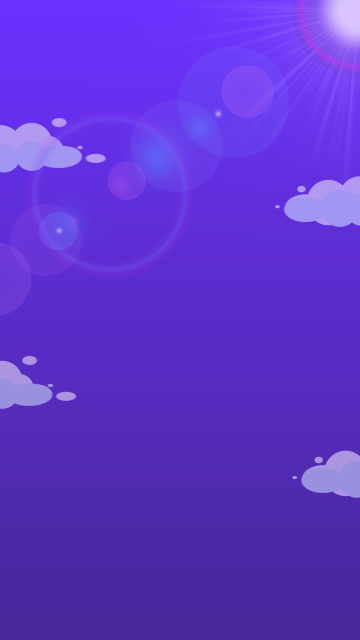
A WebGL 2 fragment shader for this background:

```glsl
#version 300 es
precision highp float;
uniform vec2 u_resolution;
out vec4 fragColor;

// Lengths are percent of the canvas height
const vec3 SKY_TOP = vec3(0.42, 0.19, 1.0);
const vec3 SKY_MID = vec3(0.355, 0.175, 0.80);
const vec3 SKY_LOW = vec3(0.285, 0.155, 0.61);
const vec3 CLOUD_BACK = vec3(0.70, 0.60, 0.95);
const vec3 CLOUD_FRONT = vec3(0.63, 0.59, 0.95);
const vec3 CLOUD_BACK_DIM = vec3(0.67, 0.58, 0.88);
const vec3 CLOUD_FRONT_DIM = vec3(0.60, 0.57, 0.87);
const vec3 BLUE = vec3(0.36, 0.50, 1.0);
const vec3 PINK = vec3(0.80, 0.40, 0.95);
const vec3 MAGENTA = vec3(0.72, 0.18, 0.90);
const vec3 SUN_WHITE = vec3(0.85, 0.77, 1.0);
const vec3 RAY_TINT = vec3(0.68, 0.50, 1.0);
const vec2 SUN = vec2(56.0, 98.4);
const vec2 HALO = vec2(17.2, 69.7);
const float HALO_RADIUS = 11.8;
const int RAY_COUNT = 34;

// Cloud lobes: offset and radii; the last three are the front layer
const int LOBES = 10;
const int FRONT_START = 7;
const vec4 LEFT_CLOUD[LOBES] = vec4[LOBES](
  vec4(-4.95, 1.2, 3.6, 3.6), vec4(0.0, 1.95, 3.2, 3.2),
  vec4(2.6, 0.9, 2.3, 2.2), vec4(5.4, 0.05, 2.3, 1.4),
  vec4(4.3, 5.2, 1.15, 0.7), vec4(7.55, 1.3, 0.42, 0.25),
  vec4(10.0, -0.4, 1.55, 0.7), vec4(-4.4, -0.4, 2.5, 2.2),
  vec4(0.0, 0.0, 2.5, 2.35), vec4(4.2, -0.15, 3.65, 1.75));
const vec4 RIGHT_CLOUD[LOBES] = vec4[LOBES](
  vec4(-5.2, 0.25, 3.3, 1.95), vec4(-1.8, 0.9, 3.4, 3.55),
  vec4(3.1, 1.7, 3.2, 3.3), vec4(0.6, 0.8, 2.6, 2.4),
  vec4(-3.6, -0.2, 2.5, 1.6), vec4(-6.0, 3.0, 0.65, 0.5),
  vec4(-9.75, 0.25, 0.35, 0.25), vec4(-5.35, -0.2, 3.35, 1.95),
  vec4(0.0, 0.0, 2.9, 2.9), vec4(3.3, -0.1, 2.4, 2.6));

// Lens orbs: centre, radius, opacity; and how pink each one is
const int ORBS = 7;
const vec4 ORB[ORBS] = vec4[ORBS](
  vec4(36.5, 84.0, 8.7, 0.17), vec4(38.7, 85.7, 4.1, 0.24),
  vec4(27.6, 77.2, 7.2, 0.15), vec4(19.8, 71.75, 3.0, 0.20),
  vec4(7.2, 62.5, 5.6, 0.13), vec4(9.1, 63.9, 3.0, 0.30),
  vec4(-0.9, 56.4, 5.8, 0.20));
const float ORB_PINK[ORBS] = float[ORBS](0.1, 0.9, 0.4, 1.0, 0.9, 0.1, 0.8);

float hash(float n) { return fract(sin(n * 91.7) * 4758.5); }

float glow(vec2 p, vec2 centre, float radius) {
  vec2 d = (p - centre) / radius;
  return exp(-3.0 * dot(d, d));
}

float band(float d, float width) { return exp(-d * d / (width * width)); }

float ellipse(vec2 p, vec2 radii, float px) {
  float d = (length(p / radii) - 1.0) * min(radii.x, radii.y);
  return smoothstep(px, -px, d);
}

vec3 drawCloud(vec3 col, vec2 p, vec4 lobes[LOBES], vec3 back, vec3 front, float px) {
  float backCover = 0.0, frontCover = 0.0;
  for (int i = 0; i < LOBES; i++) {
    float cover = ellipse(p - lobes[i].xy, lobes[i].zw, px);
    if (i < FRONT_START) backCover = max(backCover, cover);
    else frontCover = max(frontCover, cover);
  }
  col = mix(col, back, backCover);
  return mix(col, front, frontCover);
}

// Tapered beams fanning down and left from the sun
float sunRays(vec2 q) {
  float radius = length(q), angle = atan(-q.y, -q.x), light = 0.0;
  for (int i = 0; i < RAY_COUNT; i++) {
    float n = float(i);
    float aim = (n + hash(n + 3.0)) / float(RAY_COUNT) * 1.75 - 0.1;
    float reach = mix(12.0, 38.0, pow(hash(n + 41.0), 2.0));
    float width = mix(0.008, 0.026, hash(n + 17.0));
    float fade = 1.0 - smoothstep(reach * 0.2, reach, radius);
    light += band(angle - aim, width) * fade * mix(0.12, 0.38, hash(n + 73.0));
  }
  return min(light, 0.65);
}

void main() {
  float px = 70.0 / u_resolution.y;
  vec2 p = gl_FragCoord.xy * 100.0 / u_resolution.y;
  float drop = 1.0 - p.y / 100.0;
  vec3 col = mix(SKY_TOP, SKY_MID, smoothstep(-0.1, 0.55, drop) * 1.04 - 0.04);
  col = mix(col, SKY_LOW, smoothstep(0.38, 1.05, drop));

  // Clouds
  col = drawCloud(col, p - vec2(4.95, 75.65), LEFT_CLOUD, CLOUD_BACK, CLOUD_FRONT, px);
  col = drawCloud(col, p - vec2(0.33, 38.48), LEFT_CLOUD, CLOUD_BACK_DIM, CLOUD_FRONT_DIM, px);
  col = drawCloud(col, p - vec2(53.1, 67.45), RIGHT_CLOUD, CLOUD_BACK, CLOUD_FRONT, px);
  col = drawCloud(col, p - vec2(55.8, 25.13), RIGHT_CLOUD, CLOUD_BACK_DIM, CLOUD_FRONT_DIM, px);

  // Lens orbs, a little stronger toward the rim
  for (int i = 0; i < ORBS; i++) {
    vec2 q = p - ORB[i].xy;
    float rim = mix(0.7, 1.0, min(length(q) / ORB[i].z, 1.0));
    col = mix(col, mix(BLUE, PINK, ORB_PINK[i]), ellipse(q, ORB[i].zz, px) * ORB[i].w * rim);
  }

  // Soft glows, wide ring and sparkles
  col = mix(col, BLUE, 0.55 * glow(p, vec2(24.8, 75.5), 6.0) + 0.45 * glow(p, vec2(31.2, 80.1), 3.2));
  col = mix(col, BLUE, 0.25 * glow(p, vec2(10.6, 65.0), 5.0));
  col = mix(col, PINK, 0.25 * glow(p, vec2(18.9, 71.1), 2.4) + 0.2 * glow(p, vec2(11.5, 65.5), 1.3));
  float ring = length(p - HALO) - HALO_RADIUS;
  col = mix(col, BLUE, 0.24 * band(ring, 0.45));
  col = mix(col, MAGENTA, 0.14 * band(ring - 0.6, 0.7) + 0.07 * band(ring + 0.6, 0.6));
  col = mix(col, SUN_WHITE, 0.7 * glow(p, vec2(34.1, 82.2), 0.8) + 0.7 * glow(p, vec2(9.25, 63.95), 0.7));

  // Sun: shaded disc, rays, coloured ring and core
  vec2 q = p - SUN;
  float r = length(q);
  col = mix(col, SKY_MID, 0.5 * ellipse(q, vec2(10.4), px));
  col = mix(col, RAY_TINT, 0.2 * exp(-r * r / 320.0));
  col = mix(col, RAY_TINT, sunRays(q));
  col = mix(col, MAGENTA, 0.6 * band(r - 8.9, 0.5));
  col = mix(col, RAY_TINT, 0.85 * exp(-r * r / 50.0));
  col = mix(col, SUN_WHITE, smoothstep(7.0, 2.5, r));
  fragColor = vec4(col, 1.0);
}
```
